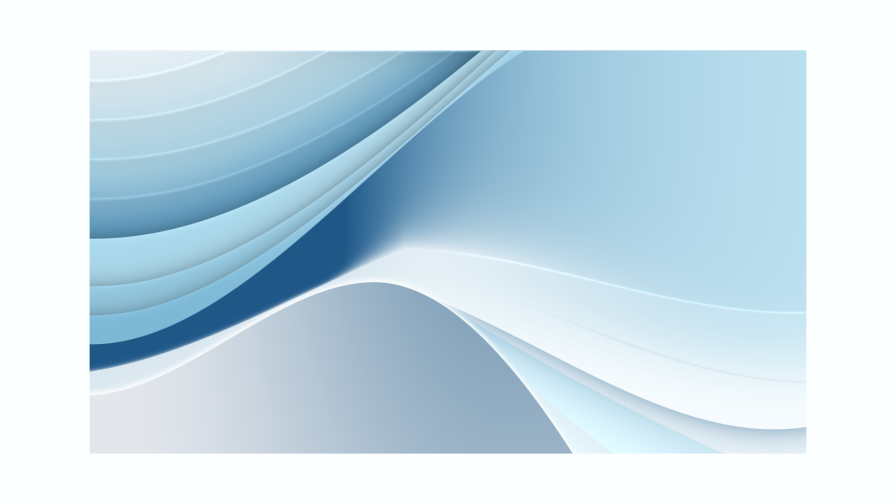
Write a Shadertoy shader that draws this background.

```glsl
// Layered blue paper waves sweeping over a pale hill, framed by a white margin.

const vec3 WHITE = vec3(0.99, 1.0, 1.0);
const vec3 DEEP  = vec3(0.12, 0.34, 0.53);
const vec3 SKY   = vec3(0.76, 0.90, 0.955);

// Cubic Bernstein height over the span [x0, x1]
float bend(float x, float x0, float x1, vec4 h) {
    float t = (x - x0) / (x1 - x0), s = 1.0 - t;
    return dot(h, vec4(s * s * s, 3.0 * s * s * t, 3.0 * s * t * t, t * t * t));
}

// Antialiased coverage of the positive side of d
float cover(float d) {
    return clamp(d / max(fwidth(d), 1e-5) + 0.5, 0.0, 1.0);
}

// Thin soft line around d = 0
float hairline(float d, float width) {
    return exp(-d * d / (width * width));
}

// Upper edge of fold i; folds rise from the left and meet the top
float foldEdge(float x, float i) {
    float outer = max(i - 3.0, 0.0);
    float left = 0.271 + 0.072 * i + 0.026 * max(i - 2.0, 0.0) + 0.02 * step(2.5, i);
    float end = 0.607 - 0.02 * i - 0.017 * outer * outer;
    float lift = 0.36 + 0.33 * exp(-0.55 * i);
    vec4 h = vec4(left, left - 0.004, mix(left, 1.0, lift), 1.0);
    return bend(min(x, end), 0.0, end, h);
}

// Dark hollow opening into pale sky
vec3 hollow(vec2 p) {
    float open = 1.0 - exp(-4.6 * max(p.x - 0.355, 0.0));
    vec3 c = mix(DEEP, SKY, open);
    return c + vec3(-0.03, 0.02, 0.03) * open * (1.0 - open);
}

// Stacked folds in the upper left
vec3 folds(vec2 p) {
    float rise = p.y - foldEdge(p.x, 3.0);
    vec3 c = mix(vec3(0.35, 0.59, 0.74), vec3(0.63, 0.80, 0.875), smoothstep(-0.03, 0.19, rise));
    c = mix(c, vec3(0.90, 0.94, 0.96), smoothstep(0.10, 0.48, rise));
    for (int k = 7; k > 0; k--) {
        float i = float(k);
        float d = foldEdge(p.x, i) - p.y;
        float inside = cover(d);
        if (k > 3) {
            c *= 1.0 - 0.05 * inside * exp(-max(d, 0.0) / 0.04);
            c += 0.07 * hairline(d, 0.004);
        } else {
            c *= 1.0 - 0.2 * exp(-max(-d, 0.0) / 0.022);
            vec3 band = mix(vec3(0.49, 0.72, 0.835), vec3(0.67, 0.85, 0.925), (i - 1.0) / 2.0);
            band = mix(band, vec3(0.72, 0.87, 0.93), 0.6 * smoothstep(0.1, 0.5, p.x));
            c = mix(c, band + 0.05 * exp(-max(d, 0.0) / 0.008), inside);
        }
    }
    return c;
}

// Bright sheet: crisp edge on the left, dissolving into glow on the right
vec3 sheet(vec3 c, vec2 p) {
    float edge = p.x < 0.44 ? bend(p.x, 0.0, 0.44, vec4(0.202, 0.241, 0.401, 0.508))
                            : bend(p.x, 0.44, 1.0, vec4(0.508, 0.50, 0.34, 0.35));
    float d = p.y - edge;
    float right = smoothstep(0.45, 0.95, p.x);
    float strength = mix(0.88, 0.12, right);
    float width = mix(0.004, 0.10, smoothstep(0.32, 0.58, p.x));
    float glow = strength * exp(-max(d, 0.0) / width);
    float body = mix(min(strength + 0.15 * right, 0.95), 1.0, smoothstep(0.0, 0.26, -d));
    c = mix(c, vec3(0.96, 0.985, 0.995), mix(glow, body, cover(-d)));
    float ridge = p.y - bend(p.x, 0.55, 1.0, vec4(0.41, 0.31, 0.18, 0.178));
    c += 0.07 * hairline(d, 0.003) * smoothstep(0.45, 0.6, p.x);
    return c - 0.035 * hairline(ridge, 0.003) * smoothstep(0.55, 0.75, p.x);
}

// Translucent panels in the shade under the sheet
vec3 underside(vec3 c, vec2 p) {
    float d = bend(p.x, 0.4, 1.0, vec4(0.43, 0.343, 0.012, 0.066)) - p.y;
    vec3 panel = vec3(0.94, 0.97, 0.985);
    for (int k = 1; k >= 0; k--) {
        float i = float(k), top = 0.36 - 0.08 * i;
        vec4 h = top * vec4(1.0, 0.62, 0.29, 0.0);
        float e = bend(p.x, 0.5 + 0.08 * i, 0.73 + 0.155 * i, h) - p.y;
        vec3 tint = mix(vec3(0.89, 0.945, 0.975), vec3(0.83, 0.93, 0.97), i);
        panel = mix(panel, tint + 0.06 * smoothstep(0.0, 0.14, e), cover(e));
    }
    float shade = exp(-max(d, 0.0) / 0.035) * smoothstep(0.4, 0.58, p.x);
    panel -= vec3(0.27, 0.20, 0.15) * shade;
    return mix(c, panel, cover(d) * step(0.4, p.x));
}

// Grey hill in the foreground with a pale rim
vec3 hill(vec3 c, vec2 p) {
    float edge = p.x < 0.393 ? bend(p.x, 0.0, 0.393, vec4(0.144, 0.154, 0.42, 0.425))
                             : bend(p.x, 0.393, 0.674, vec4(0.425, 0.43, 0.26, 0.0));
    float d = edge - p.y;
    float dusk = smoothstep(0.02, 0.58, p.x) * (0.72 + 0.65 * p.y);
    vec3 body = mix(vec3(0.89, 0.905, 0.925), vec3(0.49, 0.62, 0.72), dusk);
    c = mix(c, WHITE, 0.8 * hairline(d, 0.011));
    return mix(c, body, cover(d));
}

void mainImage(out vec4 fragColor, in vec2 fragCoord) {
    vec2 p = (fragCoord / iResolution.xy - 0.1) / 0.8;   // 0..1 inside the frame
    vec3 c = mix(folds(p), hollow(p), cover(foldEdge(p.x, 0.0) - p.y));
    c = sheet(c, p);
    c = underside(c, p);
    c = hill(c, p);
    vec2 inset = 0.5 - abs(p - 0.5);
    c = mix(WHITE, c, cover(inset.x) * cover(inset.y));
    fragColor = vec4(clamp(c, 0.0, 1.0), 1.0);
}
```
